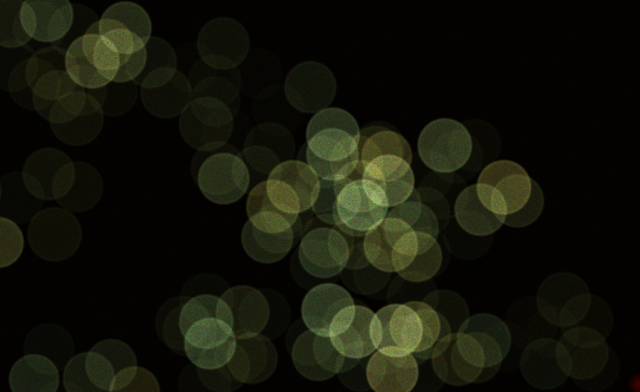
Reproduce this background procedurally as a Shadertoy shader.

```glsl
// Four random values in 0..1 from a cell index
vec4 hash4(vec2 p) {
    vec4 q = fract(p.xyxy * vec4(0.1031, 0.1030, 0.0973, 0.1099));
    q += dot(q, q.wzxy + 33.33);
    return fract((q.xxyz + q.yzzw) * q.zywx);
}

// Flat lens disc with a soft edge and a thin bright rim
float bokehDisc(float dist, float radius) {
    float body = 1.0 - smoothstep(-0.004, 0.004, dist - radius);
    float rim = exp(-pow((dist - radius + 0.004) / 0.003, 2.0));
    return body * (0.92 + 0.1 * dist / radius) + 0.22 * rim;
}

// Clusters of lights: centre and half extent, in canvas heights
const vec4 clusters[10] = vec4[10](
    vec4(0.18, 0.84, 0.19, 0.14), vec4(0.58, 0.77, 0.26, 0.12),
    vec4(0.77, 0.55, 0.25, 0.12), vec4(1.11, 0.51, 0.22, 0.18),
    vec4(0.90, 0.36, 0.23, 0.09), vec4(0.56, 0.13, 0.13, 0.14),
    vec4(1.01, 0.13, 0.24, 0.11), vec4(1.38, 0.13, 0.20, 0.11),
    vec4(0.09, 0.48, 0.17, 0.13), vec4(0.21, 0.04, 0.22, 0.06));

// Number of discs and brightness of each cluster
const vec2 lights[10] = vec2[10](
    vec2(15, 0.85), vec2(11, 0.36), vec2(18, 0.95), vec2(16, 0.75),
    vec2(12, 0.75), vec2(11, 0.75), vec2(18, 1.0), vec2(9, 0.42),
    vec2(6, 0.60), vec2(6, 0.48));

void mainImage(out vec4 fragColor, in vec2 fragCoord) {
    vec2 p = fragCoord / iResolution.y;
    vec3 color = vec3(0.014, 0.008, 0.003);

    for (int c = 0; c < 10; c++) {
        int count = int(lights[c].x);
        for (int i = 0; i < count; i++) {
            vec4 rnd = hash4(vec2(float(i) + 3.7, float(c) * 7.3 + 11.0));

            // Golden-angle scatter fills the cluster evenly
            float angle = 2.4 * float(i) + 1.9 * float(c) + rnd.x;
            float reach = sqrt((float(i) + 0.5) / float(count));
            vec2 center = clusters[c].xy
                + clusters[c].zw * reach * vec2(cos(angle), sin(angle))
                + 0.05 * (rnd.yz - 0.5);

            // Few lights are strong; strong ones turn paler
            float strength = lights[c].y * mix(0.12, 1.0, pow(rnd.w, 2.8));
            vec3 tint = mix(vec3(0.98, 0.94, 0.28), vec3(0.68, 1.0, 0.52), rnd.z);
            tint.b += 0.16 * strength;

            float disc = bokehDisc(length(p - center), 0.064 + 0.006 * rnd.y);
            color += 0.31 * strength * disc * tint;
        }
    }

    // Dim red glow at the lower right corner
    vec2 corner = vec2(iResolution.x / iResolution.y, 0.02);
    color.r += 0.25 * (1.0 - smoothstep(0.0, 0.035, length(p - corner)));

    // Soft highlight limit, then fine coloured grain
    color = color / (1.0 + 0.35 * color);
    vec3 grain = hash4(floor(p * 314.0) + 19.0).xyz - 0.5;
    color += grain * (0.008 + 0.22 * color);

    fragColor = vec4(clamp(color, 0.0, 1.0), 1.0);
}
```
